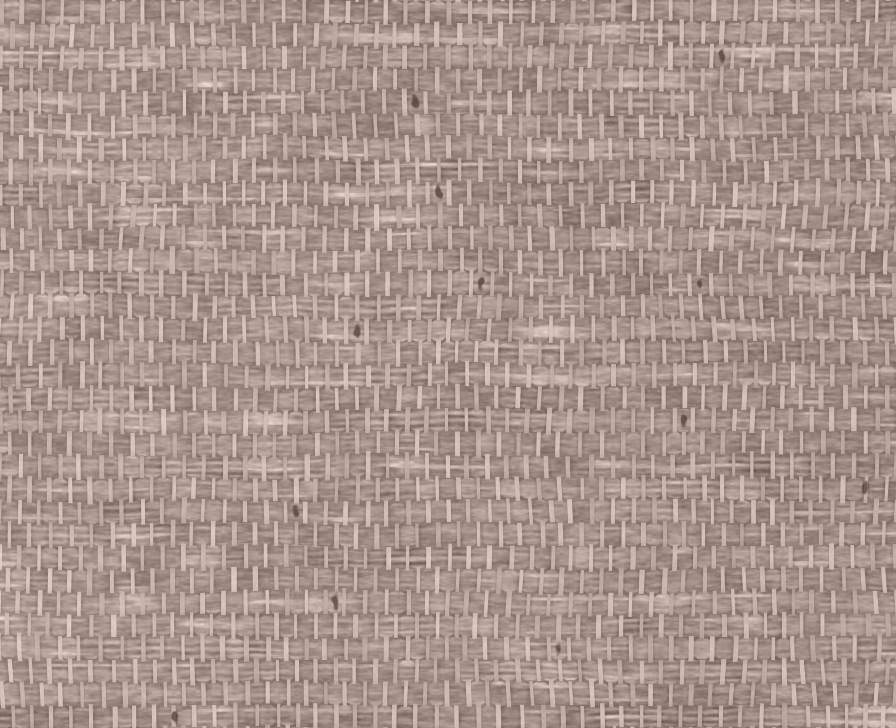
This texture is drawn by a Shadertoy shader. Its source:

```glsl
// Woven grasscloth: broad fibrous weft bands bound by thin, pale, staggered warp threads.

const vec2  REPEATS = vec2(44.0, 32.0);          // weft blocks across, rows down
const vec3  SHADE_COLOR = vec3(0.42, 0.35, 0.31);
const vec3  LIGHT_COLOR = vec3(0.89, 0.82, 0.79);
const vec3  FLECK_COLOR = vec3(0.31, 0.24, 0.19);
const float THREAD_HALF_WIDTH = 0.105;           // in block widths
const float THREAD_HALF_LENGTH = 0.54;           // in row heights
const float BLOCK_TONE = 0.48;
const float GAP_TONE = 0.15;
const float THREAD_TONE = 0.80;
const float FIBRE_STRENGTH = 0.34;
const float FLECK_CHANCE = 0.008;

float hash(vec2 p) {
    vec3 q = fract(p.xyx * vec3(0.1031, 0.1030, 0.0973));
    q += dot(q, q.yzx + 33.33);
    return fract((q.x + q.y) * q.z);
}

float noise(vec2 p) {
    vec2 i = floor(p), f = fract(p);
    f = f * f * (3.0 - 2.0 * f);
    return mix(mix(hash(i), hash(i + vec2(1, 0)), f.x),
               mix(hash(i + vec2(0, 1)), hash(i + vec2(1, 1)), f.x), f.y);
}

// Horizontal position within the staggered blocks of a row; threads sit on .5
float staggered(float x, float row) {
    return x + 0.5 * mod(row, 2.0);
}

// Coverage (x) and tone (y) of the warp thread crossing one row
vec2 warpThread(vec2 p, float row, vec2 soft) {
    float x = staggered(p.x, row);
    vec2 id = vec2(floor(x), row);
    float across = fract(x) - 0.5 + 0.14 * (hash(id + 7.0) - 0.5);
    float along = abs(p.y - row - 0.5);
    float halfWidth = THREAD_HALF_WIDTH * mix(0.75, 1.2, hash(id + 31.0));
    float halfLength = THREAD_HALF_LENGTH + 0.12 * (hash(id + 53.0) - 0.5);
    float cover = 1.0 - smoothstep(halfWidth - soft.x, halfWidth + soft.x, abs(across));
    cover *= 1.0 - smoothstep(halfLength - soft.y, halfLength + soft.y, along);
    float tone = THREAD_TONE + 0.24 * (hash(id + 11.0) - 0.5) - 0.35 * along * along;
    return vec2(cover, tone);
}

// Tone of the weft band: rounded blocks, fine fibres and split strands
float weftTone(vec2 p, float row, vec2 soft) {
    float x = staggered(p.x, row);
    vec2 id = vec2(floor(x + 0.5), row);
    float fromThread = abs(fract(x) - 0.5);
    float height = p.y - row - 0.5;

    float tone = BLOCK_TONE + 0.12 * (hash(id) - 0.5);
    tone += 0.16 * (noise(vec2(p.x * 0.13, row * 3.7)) - 0.5);
    tone += FIBRE_STRENGTH * (noise(vec2(p.x * 1.3, p.y * 8.0)) - 0.5);
    tone += 0.16 * (noise(vec2(p.x * 4.0, p.y * 13.0) + 40.0) - 0.5);

    // Pale slubs and loosely split strands run along some rows
    tone += 0.30 * smoothstep(0.70, 0.95, noise(vec2(p.x * 0.3, p.y * 4.0) + 90.0));
    float split = smoothstep(0.58, 0.85, noise(vec2(p.x * 0.16, row * 5.3) + 17.0));
    float strand = cos(height * 19.0 + 2.5 * noise(vec2(p.x * 0.4, row)));
    tone += 0.14 * split * strand;

    // Bands pinch and darken beside each thread and fade into the row gaps
    tone -= 0.13 * (1.0 - smoothstep(0.08, 0.26, fromThread));
    tone -= 0.5 * pow(abs(height), 3.0);
    float halfHeight = mix(0.36, 0.46, smoothstep(0.1, 0.35, fromThread));
    halfHeight += 0.08 * (noise(vec2(p.x * 1.5, row * 9.1)) - 0.5);
    float feather = 0.035 + soft.y;
    float band = 1.0 - smoothstep(halfHeight - feather, halfHeight + feather, abs(height));
    float gap = GAP_TONE + 0.28 * noise(vec2(p.x * 0.6, row * 2.3));
    return mix(gap, tone, band);
}

// Rare dark husks caught in the weave
float fleck(vec2 p) {
    vec2 id = floor(p);
    vec2 d = fract(p) - 0.5;
    d.x += 0.4 * d.y * (hash(id + 61.0) - 0.5);
    float blot = length(d * vec2(2.6, 1.5)) + 0.35 * (noise(p * 5.0) - 0.5);
    return step(1.0 - FLECK_CHANCE, hash(id + 23.0)) * (1.0 - smoothstep(0.2, 0.55, blot));
}

void mainImage(out vec4 fragColor, in vec2 fragCoord) {
    vec2 uv = fragCoord / iResolution.xy;
    vec2 soft = 0.6 * REPEATS / iResolution.xy;

    // Hand-woven wander of rows and threads
    vec2 p = uv * REPEATS;
    p += vec2(0.30, 0.22) * (vec2(noise(p * vec2(0.3, 0.25)), noise(p * vec2(0.22, 0.5) + 70.0)) - 0.5);
    float row = floor(p.y);

    float tone = weftTone(p, row, soft);
    for (float k = -1.0; k <= 1.0; k++) {
        vec2 thread = warpThread(p, row + k, soft);
        tone = mix(tone, thread.y, thread.x);
    }

    // Soft daylight from the left and faint large-scale mottling
    tone += 0.05 * (0.5 - uv.x) + 0.07 * (noise(uv * vec2(5.0, 7.0)) - 0.5);
    tone += 0.08 * (noise(p * vec2(7.0, 8.0) + 120.0) - 0.5);

    vec3 color = mix(SHADE_COLOR, LIGHT_COLOR, clamp(tone, -0.1, 1.05));
    color = mix(color, FLECK_COLOR, 0.75 * fleck(p));
    fragColor = vec4(color, 1.0);
}
```
